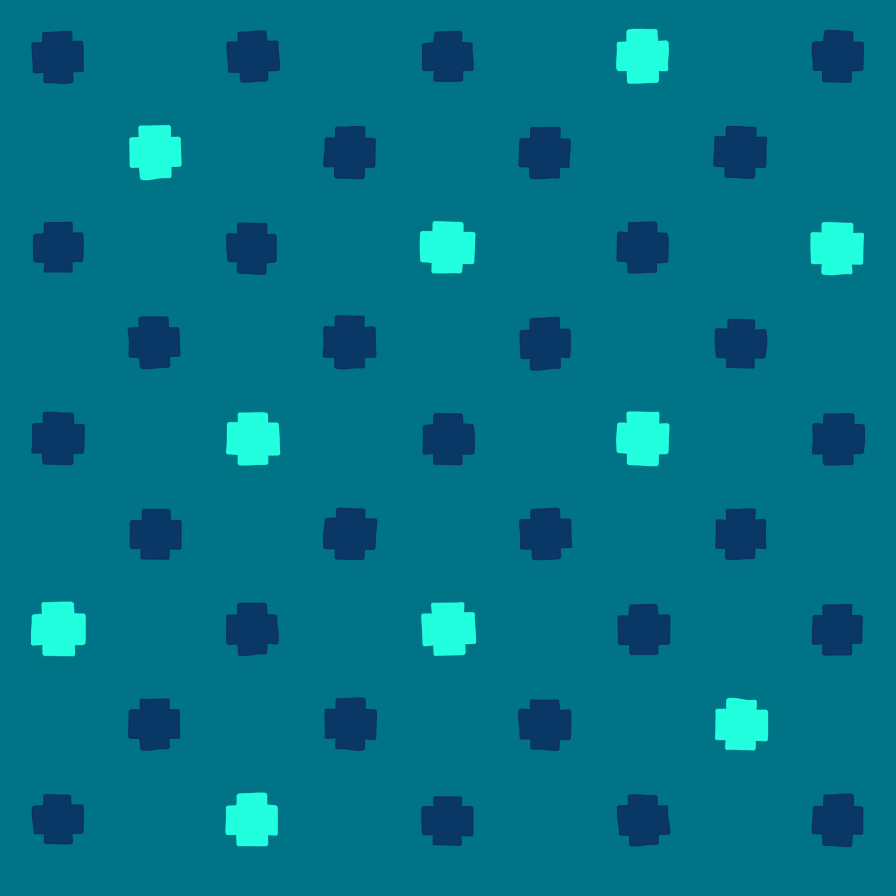
Give the GLSL for this pattern, as a WebGL 1 fragment shader.

```glsl
precision highp float;
// Small hand-cut plus shapes on a teal ground, set on a staggered 9 by 9 lattice.
// Each plus is the union of two rounded boxes, slightly shifted, tilted and warped;
// a rule on the lattice diagonals picks the bright ones.

uniform vec2 u_resolution;

// Sine-free hash giving two values in 0..1
vec2 hash22(vec2 p) {
  vec3 q = fract(p.xyx * vec3(0.1031, 0.1030, 0.0973));
  q += dot(q, q.yzx + 33.33);
  return fract((q.xx + q.yz) * q.zy);
}

// Smooth two-channel value noise in -1..1
vec2 noise2(vec2 p) {
  vec2 i = floor(p);
  vec2 f = fract(p);
  f = f * f * (3.0 - 2.0 * f);
  vec2 low = mix(hash22(i), hash22(i + vec2(1.0, 0.0)), f.x);
  vec2 high = mix(hash22(i + vec2(0.0, 1.0)), hash22(i + 1.0), f.x);
  return 2.0 * mix(low, high, f.y) - 1.0;
}

float roundedBox(vec2 p, vec2 halfSize, float radius) {
  vec2 q = abs(p) - halfSize + radius;
  return length(max(q, 0.0)) + min(max(q.x, q.y), 0.0) - radius;
}

float plusShape(vec2 p, vec2 reach, vec2 arm) {
  float across = roundedBox(p, vec2(reach.x, arm.y), 0.0028);
  float upright = roundedBox(p, vec2(arm.x, reach.y), 0.0028);
  return min(across, upright);
}

void main() {
  vec2 uv = gl_FragCoord.xy / u_resolution;
  float pixel = 1.0 / min(u_resolution.x, u_resolution.y);

  // Nearest lattice node; only nodes with an even index sum hold a plus
  vec2 origin = vec2(0.0642, 0.0846);
  vec2 spacing = vec2(0.1089, 0.1065);
  vec2 cell = floor((uv - origin) / spacing + 0.5);
  vec2 p = uv - origin - cell * spacing;
  float occupied = (1.0 - mod(cell.x + cell.y, 2.0)) * step(0.0, cell.y);

  // Bright pluses follow two diagonals on even rows and two corners on odd rows
  float diagonal = abs(cell.x - cell.y);
  float bright = 1.0 - step(0.5, abs(diagonal - 2.0 - 4.0 * mod(cell.y, 2.0)));

  // Hand-cut variation: offset, tilt, size and uneven edges
  vec2 seed = cell + 17.0;
  vec2 jitter = hash22(seed) - 0.5;
  vec2 stretch = hash22(seed + 41.0) - 0.5;
  float tilt = 0.06 * (hash22(seed + 83.0).x - 0.5);
  p -= 0.0018 * jitter;
  p += tilt * vec2(-p.y, p.x);
  p += 0.0011 * noise2(uv * 55.0 + seed * 3.0);
  vec2 reach = vec2(0.0287 + 0.0009 * bright) + 0.0016 * stretch;
  vec2 arm = vec2(0.0166 + 0.0010 * bright) + 0.0014 * stretch.yx;
  float d = plusShape(p, reach, arm);

  // Flat fills, with a faint darker rim on the navy shapes
  vec3 navy = mix(vec3(0.04, 0.22, 0.40), vec3(0.05, 0.19, 0.39),
                  smoothstep(-0.0025, -0.001, d));
  vec3 fill = mix(navy, vec3(0.13, 1.0, 0.87), bright);
  float coverage = occupied * (1.0 - smoothstep(-0.7 * pixel, 0.7 * pixel, d));
  gl_FragColor = vec4(mix(vec3(0.0, 0.45, 0.53), fill, coverage), 1.0);
}
```
